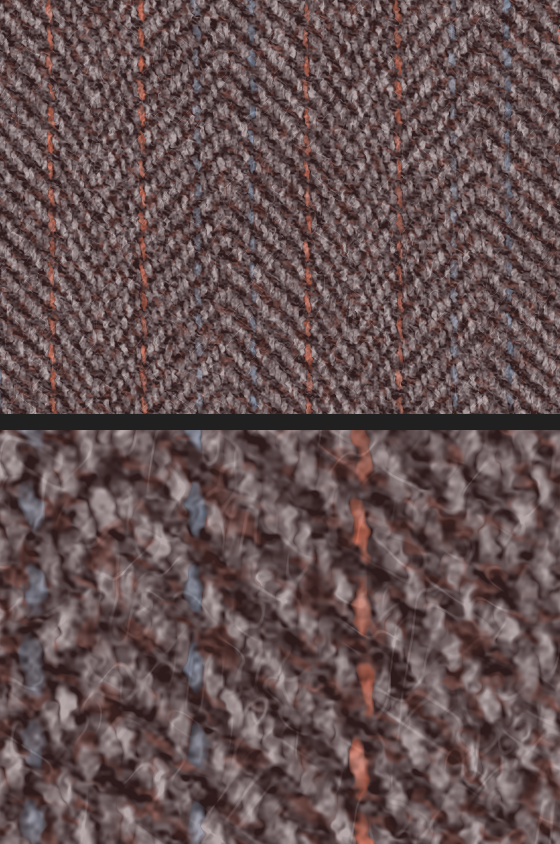
Top: the whole. Bottom: its middle third, enlarged.
This texture is drawn by a WebGL 2 fragment shader. Its source:

```glsl
#version 300 es
precision highp float;

uniform vec2 u_resolution;
out vec4 fragColor;

// Weave, in units of the canvas height
const float ENDS = 42.0;          // warp yarns per repeat
const float END_WIDTH = 0.01472;
const float PICK_HEIGHT = 0.0159;
const float STRIPE_START = 0.124;
const float SLANT = 0.008;
const float APEX = 28.5;          // yarn position where the ribs meet
const float RIB_ENDS = 14.0;      // yarns from the apex to the broken band
const float BROKEN_RISE = 1.5;
const float LEAN = 0.14;
const vec2 GRAIN = vec2(0.68, 1.5);

// Yarn colours
const vec3 SHADOW = vec3(0.175, 0.1, 0.105);
const vec3 WOOL = vec3(0.66, 0.605, 0.61);
const vec3 RUST = vec3(0.43, 0.25, 0.22);
const vec3 ORANGE = vec3(0.66, 0.33, 0.25);
const vec3 BLUE = vec3(0.36, 0.41, 0.49);

float hash(vec2 p) {
  return fract(sin(dot(p, vec2(127.1, 311.7))) * 43758.5453);
}

float noise(vec2 p) {
  vec2 i = floor(p), f = fract(p);
  f = f * f * (3.0 - 2.0 * f);
  return mix(mix(hash(i), hash(i + vec2(1, 0)), f.x),
             mix(hash(i + vec2(0, 1)), hash(i + vec2(1, 1)), f.x), f.y);
}

vec2 rotate(vec2 p, float a) {
  return vec2(cos(a) * p.x - sin(a) * p.y, sin(a) * p.x + cos(a) * p.y);
}

// Vertical step of a yarn: mirrored ribs, then a broken band
float twillShift(float end) {
  float d = abs(mod(end - APEX + 0.5 * ENDS, ENDS) - 0.5 * ENDS);
  return floor(d) * (d < RIB_ENDS ? 1.0 : BROKEN_RISE);
}

// Stripe colour and strength of a yarn
vec4 dyeOf(float end) {
  float e = mod(end + 0.5, ENDS);
  if (e < 1.0 || abs(e - 15.5) < 0.5) return vec4(ORANGE, 0.9);
  if (abs(e - 33.5) < 0.5) return vec4(BLUE, 0.75);
  if (abs(e - 24.5) < 0.5) return vec4(BLUE, 0.55);
  return vec4(0.0);
}

// Curly loose hair along the contours of a stretched noise
float hair(vec2 p, float angle) {
  vec2 q = rotate(p, angle) * vec2(40.0, 75.0);
  float line = 1.0 - smoothstep(0.02, 0.11, abs(noise(q) - 0.5));
  return line * smoothstep(0.45, 0.75, noise(q * 0.6 + 31.0));
}

void main() {
  vec2 p = gl_FragCoord.xy / u_resolution.y;

  // Uneven spinning bends every edge
  vec2 bend = vec2(noise(p * 42.0), noise(p * 42.0 + 17.0)) - 0.5;
  vec2 fuzz = vec2(noise(p * 135.0 + 5.0), noise(p * 135.0 + 53.0)) - 0.5;
  vec2 q = p + 0.005 * bend + 0.007 * fuzz;
  vec2 cloth = vec2((q.x - STRIPE_START + SLANT * (q.y - 0.5)) / END_WIDTH,
                    q.y / PICK_HEIGHT);

  // Warp floats: the topmost of the neighbouring yarns wins
  float cover = 0.0;
  vec4 dye = vec4(0.0);
  for (int i = -1; i <= 1; i++) {
    float end = floor(cloth.x + 0.5) + float(i);
    float slip = 0.12 * (hash(vec2(end, 7.0)) - 0.5);
    float k = (cloth.y + twillShift(end)) / 4.0 + slip;
    float vary = hash(vec2(end, floor(k)));
    float dy = (fract(k) - 0.5) * 4.0;
    float dx = cloth.x - end + LEAN * dy + 0.3 * (vary - 0.5);
    vec4 yarn = dyeOf(end);
    vec2 size = GRAIN * mix(0.85, 1.12, fract(vary * 7.3));
    if (yarn.a > 0.8) size *= vec2(0.8, 1.25);
    float r = length(vec2(dx, dy) / size);
    float grain = (1.0 - smoothstep(0.35, 1.1, r)) * mix(0.7, 1.15, vary);
    if (grain > cover) {
      cover = grain;
      dye = yarn;
    }
  }

  // Fibres run steeply on the warp and flatly on the weft
  float warpFibre = noise(rotate(q, 0.35) * vec2(210.0, 85.0));
  float weftFibre = noise(rotate(q, 0.45) * vec2(80.0, 200.0));
  float fibre = mix(weftFibre, warpFibre, clamp(cover, 0.0, 1.0));
  float speck = noise(p * 210.0 + 9.0);
  float pick = 0.5 + 0.5 * cos(6.2832 * cloth.y);
  float tone = 0.15 + 0.62 * cover + 0.55 * (fibre - 0.5) + 0.38 * (speck - 0.5)
             + 0.08 * pick * (1.0 - cover) + 0.03 * (noise(p * 9.0) - 0.5);
  tone += 0.18 * (hair(p, 0.6) + hair(p + 3.7, -0.9) + hair(p + 8.1, 1.7));
  tone = clamp(tone, 0.0, 1.1);

  // Rusty weft in the gaps, then the dyed stripes
  vec3 color = mix(SHADOW, WOOL, tone);
  float rust = smoothstep(0.5, 0.8, noise(rotate(q, 0.4) * vec2(60.0, 125.0) + 71.0));
  color = mix(color, RUST * (0.6 + 1.1 * tone), 0.6 * rust * clamp(1.0 - 1.1 * cover, 0.0, 1.0));
  float dyed = dye.a * smoothstep(0.02, 0.4, cover) * mix(0.45, 1.0, noise(p * 60.0 + 40.0));
  color = mix(color, dye.rgb * (0.5 + 0.75 * tone), dyed);
  fragColor = vec4(color, 1.0);
}
```
